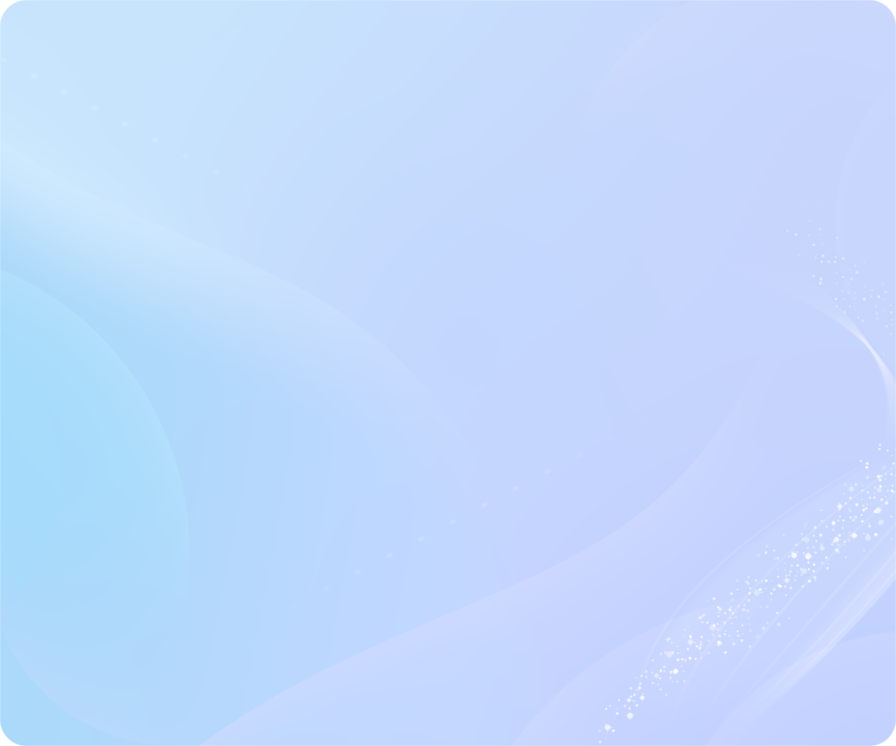
This background is drawn by a WebGL 1 fragment shader. Its source:

```glsl
precision highp float;
uniform vec2 u_resolution;

const vec3 WHITE = vec3(1.0);
const vec3 ICE = vec3(0.83, 0.935, 1.0);
const vec3 CYAN = vec3(0.645, 0.865, 0.985);
const vec3 LAVENDER = vec3(0.83, 0.86, 1.0);

float hash(vec2 cell, float seed) {
  return fract(sin(dot(cell, vec2(127.1, 311.7)) + seed * 74.7) * 4375.85);
}

// Crisp rim at depth 0 that fades away toward the inside
float sheen(float depth, float width, float px) {
  return smoothstep(-px, px, depth) * exp(-max(depth, 0.0) / width);
}

float diskDepth(vec2 p, vec2 center, float radius) {
  return radius - length(p - center);
}

float stroke(float dist, float width, float px) {
  return 1.0 - smoothstep(width, width + 1.5 * px, abs(dist));
}

float roundedBox(vec2 p, vec2 halfSize, float radius) {
  vec2 q = abs(p) - halfSize + radius;
  return length(max(q, 0.0)) + min(max(q.x, q.y), 0.0) - radius;
}

// One jittered dot per cell, with optional four-pointed glint
float sparkles(vec2 p, float cell, float density, float size, float glint, float px) {
  vec2 id = floor(p / cell);
  vec2 jitter = vec2(hash(id, 1.0), hash(id, 2.0)) - 0.5;
  vec2 q = abs(fract(p / cell) - 0.5 - 0.6 * jitter) * cell;
  float radius = size * (0.35 + 0.65 * hash(id, 3.0));
  float dotMask = 1.0 - smoothstep(radius - px, radius + px, length(q));
  float arms = sqrt(q.x) + sqrt(q.y);
  float star = 1.0 - smoothstep(0.0, radius * 3.5, arms * arms);
  float present = smoothstep(0.0, 0.1, density - hash(id, 4.0));
  return max(dotMask, star * glint) * present * (0.3 + 0.6 * hash(id, 5.0));
}

// Faint dots repeated along a straight line
float dottedLine(vec2 p, vec2 start, vec2 dir, float spacing) {
  vec2 d = normalize(dir);
  vec2 q = p - start;
  float along = (fract(dot(q, d) / spacing + 0.5) - 0.5) * spacing;
  float across = dot(q, vec2(-d.y, d.x));
  return 1.0 - smoothstep(0.001, 0.007, length(vec2(along, across * 1.5)));
}

float upperRidge(float x) {
  float x2 = x * x;
  return 0.8125 - 0.68 * x + 0.75 * x2 - 1.78 * x2 * x2;
}

float lowerRidge(float x) {
  float u = x - 0.6;
  return 0.177 + 0.43 * u + 0.9 * u * u * u + 7.5 * pow(max(u, 0.0), 5.0);
}

vec3 backdrop(vec2 p) {
  vec3 sky = mix(vec3(0.783, 0.895, 0.99), vec3(0.78, 0.835, 0.99),
                 smoothstep(0.0, 1.15, p.x + (0.75 - p.y) * 0.5));
  vec2 q = (p - vec2(0.62, 0.55)) / 0.28;
  sky = mix(sky, vec3(0.755, 0.837, 1.0), 0.55 * exp(-dot(q, q)));
  sky = mix(sky, vec3(0.755, 0.815, 1.0),
            smoothstep(0.65, 0.0, p.y) * smoothstep(0.3, 1.1, p.x));
  vec3 deep = mix(vec3(0.67, 0.85, 0.98), vec3(0.757, 0.843, 1.0),
                  smoothstep(0.05, 0.68, p.x + 0.2 * (0.4 - p.y)));
  float below = smoothstep(0.0, 0.18, upperRidge(p.x) - p.y);
  float tail = smoothstep(0.85, 0.55, p.x);
  return mix(sky, deep, below * tail);
}

vec3 waves(vec3 color, vec2 p, float px) {
  // Upper left ribbon and the halo above it
  float depth = upperRidge(p.x) - p.y;
  float fade = 1.0 - smoothstep(0.0, 0.4, p.x);
  color = mix(color, ICE, 0.45 * fade * exp(-abs(depth) / 0.06));
  color = mix(color, ICE, sheen(depth, 0.07, px) * 0.25 * smoothstep(0.7, 0.4, p.x));

  // Nested disks on the left
  float disk = diskDepth(p, vec2(-0.156, 0.26), 0.41);
  float low = smoothstep(0.12, 0.4, p.y);
  color = mix(color, CYAN, smoothstep(-px, px, disk) * 0.6 * low);
  color = mix(color, ICE, sheen(disk, 0.05, px) * 0.22 * low);
  float inner = diskDepth(p, vec2(-0.16, 0.36), 0.24);
  color = mix(color, CYAN, sheen(inner, 0.12, px) * 0.35);
  float bowl = diskDepth(p, vec2(0.234, 0.25), 0.25);
  color = mix(color, LAVENDER, sheen(bowl, 0.08, px) * 0.25
              * smoothstep(0.25, 0.08, p.y) * smoothstep(0.3, 0.1, p.x));

  // Lower ribbon
  float lower = lowerRidge(p.x) - p.y;
  color = mix(color, LAVENDER, sheen(lower, 0.08, px) * 0.55
              * (1.0 - smoothstep(0.3, 0.56, p.y)));

  // Pale disks on the right
  float crest = diskDepth(p, vec2(1.06, 0.73), 0.3);
  color = mix(color, LAVENDER, sheen(crest, 0.1, px) * 0.34 * smoothstep(0.8, 0.93, p.y));
  color = mix(color, LAVENDER, sheen(diskDepth(p, vec2(1.4, 0.7), 0.28), 0.08, px) * 0.15);
  float hill = diskDepth(p, vec2(1.094, -0.297), 0.505);
  color = mix(color, LAVENDER, sheen(hill, 0.1, px) * 0.45 * smoothstep(1.08, 0.88, p.x));
  return mix(color, LAVENDER, sheen(diskDepth(p, vec2(1.234, -0.19), 0.345), 0.1, px) * 0.4);
}

// Fine strands that leave at the right side and sweep back in
float strands(vec2 p, float px) {
  float v = p.y - 0.13;
  float left = 0.875 + 0.5 * v + 2.6 * v * v;
  float right = 0.97 + 1.2 * p.y - 0.8 * p.y * p.y;
  float span = (p.x - left) / (right - left);
  float lowFade = smoothstep(0.42, 0.34, p.y) * smoothstep(0.0, 0.16, p.y);
  float light = 0.1 * smoothstep(0.0, 0.1, span) * smoothstep(1.03, 0.95, span) * lowFade;
  light += 0.16 * smoothstep(0.78, 0.97, span) * smoothstep(1.03, 0.98, span) * lowFade;
  float highFade = smoothstep(0.38, 0.5, p.y) * smoothstep(0.66, 0.54, p.y);
  for (int i = 0; i < 7; i++) {
    float t = float(i) / 6.0;
    float sweep = mix(left, right, 1.0 - (1.0 - t) * (1.0 - t));
    light += 0.11 * lowFade * stroke((p.x - sweep) * 0.65, 0.0005, px);
    float h = p.y - 0.45;
    float arc = 1.2 - (3.6 + 2.4 * t) * h * h + 0.016 * (t - 0.5);
    light += 0.12 * highFade * stroke((p.x - arc) * 0.7, 0.0007, px);
  }
  return light;
}

float stardust(vec2 p, float px) {
  float v = p.x - 0.8;
  float bend = 0.05 * exp(-max(v, -0.02) / 0.03);
  float offset = p.y - (0.048 + 0.6 * v + 0.45 * v * v - bend);
  float width = 0.02 + 0.08 * max(v, 0.0);
  float trail = exp(-offset * offset / (width * width)) * smoothstep(-0.03, 0.02, v);
  float rise = (p.y - 0.675 + 0.9 * (p.x - 1.08)) / 0.04;
  float plume = exp(-rise * rise) * smoothstep(1.03, 1.15, p.x);
  float light = sparkles(p, 0.008, 0.7 * trail, 0.0021, 0.0, px);
  light += sparkles(p + 0.37, 0.02, 0.8 * trail, 0.0042, 0.8, px);
  return light + 0.6 * sparkles(p, 0.0093, 0.7 * plume, 0.002, 0.0, px);
}

void main() {
  float px = 1.0 / u_resolution.y;
  vec2 p = gl_FragCoord.xy * px;
  vec2 size = u_resolution * px;

  vec3 color = waves(backdrop(p), p, px);
  float dots = dottedLine(p, vec2(0.005, 0.92), vec2(1.0, -0.53), 0.046)
             * smoothstep(0.42, 0.15, p.x);
  dots += dottedLine(p, vec2(0.31, 0.143), vec2(1.0, 0.53), 0.048)
        * smoothstep(0.28, 0.6, p.x) * smoothstep(0.9, 0.65, p.x);
  color = mix(color, WHITE, 0.18 * dots);
  color = mix(color, WHITE, clamp(strands(p, px), 0.0, 0.5));
  color = mix(color, WHITE, clamp(stardust(p, px), 0.0, 0.85));

  // White outside the rounded card
  float card = roundedBox(p - 0.5 * size, 0.5 * size, 0.036);
  gl_FragColor = vec4(mix(color, WHITE, smoothstep(-px, px, card)), 1.0);
}
```
